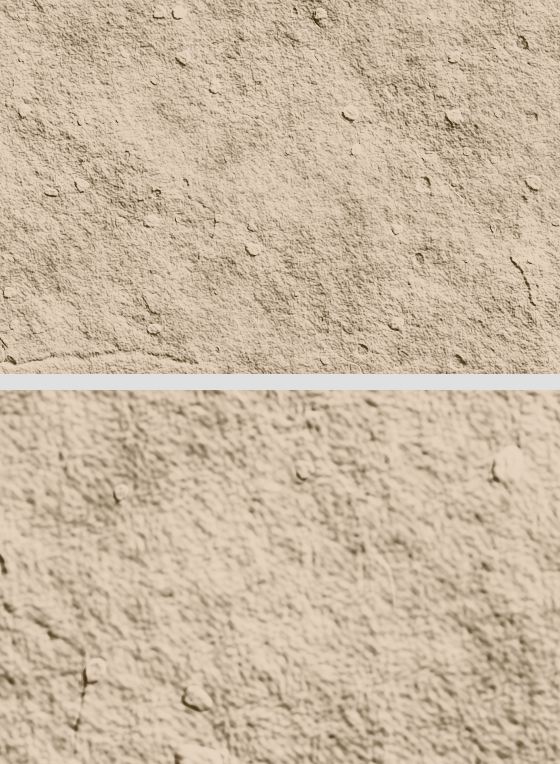
Top, the full canvas; bottom, a detail of the centre.
Give the GLSL for this texture, as a Shadertoy shader.

```glsl
const vec3 SHADE_COLOUR = vec3(0.48, 0.40, 0.29);
const vec3 LIT_COLOUR = vec3(0.89, 0.82, 0.74);
const vec2 LIGHT_DIR = vec2(0.6, 0.8);     // towards the sun, upper right
const float SUN_SLOPE = 1.35;              // steeper sun, shorter shadows
const float SHADOW_DEPTH = 1.0;
const float SLOPE_STEP = 0.002;
const float SLOPE_GAIN = 1.0;
const float HOLLOW_SHADE = 20.0;           // tops lighter, hollows darker
const float PEBBLE_SHINE = 40.0;
const int SHADOW_STEPS = 6;
const float SHADOW_STRIDE = 0.004;
const int OCTAVES = 7;
const float COARSE_FREQ = 4.2;
const float COARSE_HEIGHT = 0.032;
const float OCTAVE_GAIN = 0.75;
const float PEBBLE_GRID = 11.0;
const float PEBBLE_SHARE = 0.42;
const float PIT_SHARE = 0.2;
const float CRACK_FREQ = 2.7;
const float CRACK_DEPTH = 0.006;
const float PLATE_HEIGHT = 0.009;
const float EXPOSURE = 0.04;
const float TONE_LIMIT = 2.6;

vec2 hash2(vec2 cell) {
    vec3 q = fract(cell.xyx * vec3(0.1031, 0.1030, 0.0973));
    q += dot(q, q.yzx + 33.33);
    return fract((q.xx + q.yz) * q.zy);
}

float cornerSlope(vec2 cell, vec2 offset) {
    float angle = 6.2832 * hash2(cell).x;
    return dot(vec2(cos(angle), sin(angle)), offset);
}

float gradientNoise(vec2 p) {
    vec2 i = floor(p), f = p - i;
    vec2 u = f * f * f * (f * (f * 6.0 - 15.0) + 10.0);
    vec2 e = vec2(1.0, 0.0);
    return mix(mix(cornerSlope(i, f), cornerSlope(i + e.xy, f - e.xy), u.x),
               mix(cornerSlope(i + e.yx, f - e.yx), cornerSlope(i + e.xx, f - e.xx), u.x), u.y);
}

// Sandy relief, from broad swells to single grains
float grainHeight(vec2 p, float wobble) {
    const mat2 turnAndGrow = mat2(1.48, 1.11, -1.11, 1.48);
    float sum = 0.0, size = COARSE_HEIGHT;
    vec2 q = (p + 0.006 * wobble * vec2(1.0, -0.7)) * COARSE_FREQ;
    for (int i = 0; i < OCTAVES; i++) {
        sum += size * gradientNoise(q);
        q = turnAndGrow * q + 17.3;
        size *= OCTAVE_GAIN;
    }
    return sum;
}

// Scattered stones, and a few holes; each stays inside its own cell
float pebbleHeight(vec2 p, float wobble) {
    vec2 q = p * PEBBLE_GRID + wobble * vec2(0.16, -0.12);
    vec2 cell = floor(q);
    vec2 pick = hash2(cell + 41.0);
    if (pick.x > PEBBLE_SHARE) return 0.0;
    float radius = mix(0.09, 0.25, pick.y * pick.y);
    vec2 d = q - cell - mix(vec2(0.27), vec2(0.73), hash2(cell + 83.0));
    float dome = smoothstep(0.0, 0.7, 1.0 - dot(d, d) / (radius * radius));
    float side = pick.x < PEBBLE_SHARE * PIT_SHARE ? -1.0 : 1.0;
    return side * 0.95 * dome * radius / PEBBLE_GRID;
}

// Broken hairlines with one side standing slightly proud
float crackHeight(vec2 p, float wobble) {
    float line = gradientNoise(p * CRACK_FREQ + 5.7) + 0.07 * wobble;
    float present = smoothstep(0.0, 0.2, gradientNoise(p * 2.9 + 31.4));
    float groove = exp(-line * line / (0.007 * 0.007)) * clamp(0.7 + 1.5 * wobble, 0.0, 1.0);
    return present * (PLATE_HEIGHT * smoothstep(-0.013, 0.013, line) - CRACK_DEPTH * groove);
}

// Ledge along the lower left and rough ridge down the right
float ledgeHeight(vec2 p, float wobble) {
    float above = p.y - 0.035 - 0.03 * gradientNoise(vec2(p.x * 5.0, 2.5)) - 0.015 * wobble;
    float ledge = 0.012 * (1.0 - smoothstep(-0.012, 0.006, above))
                - 0.014 * exp(-pow((above - 0.007) / 0.007, 2.0));
    ledge *= 1.0 - smoothstep(0.45, 0.62, p.x);
    float right = p.x - 1.41 - 0.07 * gradientNoise(vec2(7.5, p.y * 5.0)) - 0.03 * wobble;
    float ridge = 0.024 * smoothstep(-0.009, 0.009, right) * exp(-12.0 * max(right, 0.0));
    ridge *= smoothstep(0.08, 0.2, p.y) * (1.0 - smoothstep(0.4, 0.58, p.y));
    return ledge + ridge;
}

float wallHeight(vec2 p) {
    float wobble = gradientNoise(p * 24.0 + 11.0);
    return grainHeight(p, wobble) + pebbleHeight(p, wobble)
         + crackHeight(p, wobble) + ledgeHeight(p, wobble);
}

void mainImage(out vec4 fragColor, in vec2 fragCoord) {
    vec2 p = fragCoord / iResolution.y;
    float height = wallHeight(p);

    // Slope facing the sun
    float slope = (height - wallHeight(p + LIGHT_DIR * SLOPE_STEP)) / SLOPE_STEP;
    float roughness = SLOPE_GAIN * (1.0 + 0.5 * gradientNoise(p * 3.1 + 9.0));
    float light = EXPOSURE + roughness * slope;

    // Uneven tone of the lime, sand grains, pale stones, dim hollows
    vec2 turned = mat2(0.8, 0.6, -0.6, 0.8) * p;
    float wobble = gradientNoise(p * 24.0 + 11.0);
    light += 0.7 * gradientNoise(p * 2.3 + 60.0) + 0.7 * gradientNoise(turned * 9.0 + 27.0);
    light += 0.5 * wobble + 0.8 * gradientNoise(turned * 67.0 + 3.0);
    light += 1.0 * gradientNoise(turned * 140.0 + 8.0);
    light += HOLLOW_SHADE * height + PEBBLE_SHINE * max(pebbleHeight(p, wobble), 0.0);

    // Short cast shadows
    float blocked = 0.0;
    for (int i = 1; i <= SHADOW_STEPS; i++) {
        float reach = float(i) * SHADOW_STRIDE;
        blocked = max(blocked, wallHeight(p + LIGHT_DIR * reach) - height - reach * SUN_SLOPE);
    }
    light -= SHADOW_DEPTH * smoothstep(0.0, 0.006, blocked);

    // Soft shoulder in the highlights, long tail in the shadows
    light = TONE_LIMIT * tanh(light / TONE_LIMIT);
    float tone = 1.1 - 0.31 * exp(-0.65 * light);
    fragColor = vec4(mix(SHADE_COLOUR, LIT_COLOUR, tone), 1.0);
}
```
